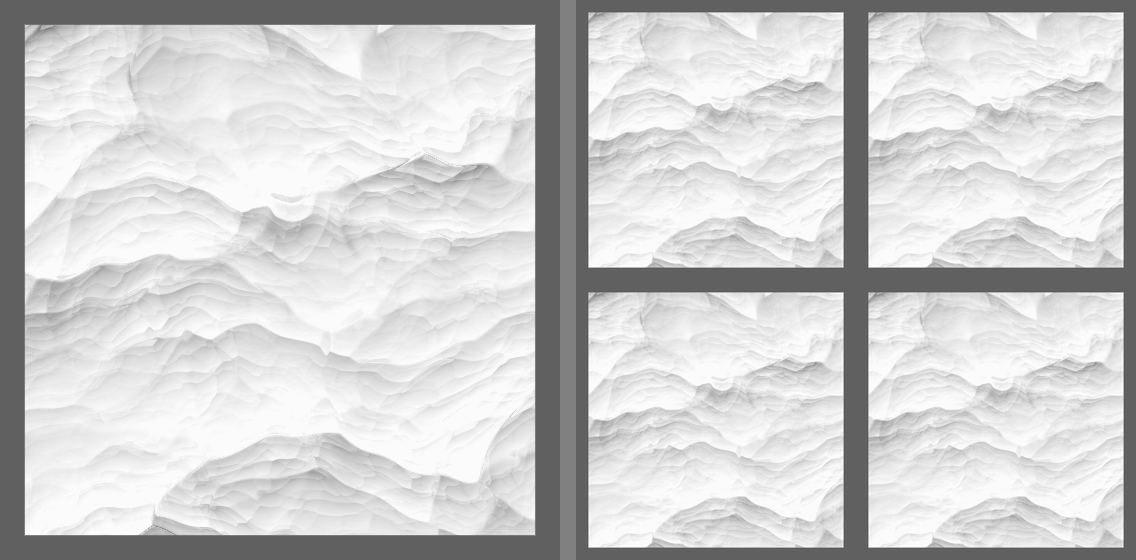
Left: one tile. Right: repeated 2 by 2.
Give the GLSL for this texture, as a Shadertoy shader.

```glsl
// Crumpled white paper sheet, lit from above, inside a flat dark grey frame.

const float TAU = 6.2831853;
const vec3 FRAME_GREY = vec3(0.378);
const vec2 LIGHT_DIR = vec2(-0.38, 0.92);
const float FRAME_WIDTH = 0.0443;
const int FOLD_LAYERS = 4;

// Three random values per cell, repeating every `count` cells.
vec3 cellHash(vec2 cell, vec2 count, float seed) {
    vec2 c = mod(cell, count) + seed * 7.31;
    vec3 p = fract(c.xyx * vec3(0.1031, 0.1030, 0.0973));
    p += dot(p, p.yxz + 33.33);
    return fract((p.xxy + p.yzz) * p.zyx);
}

// Slowly varying wave in 0..1 that wraps on the unit square.
float softWave(vec2 p, vec2 freq, float phase) {
    float a = sin(TAU * (p.x * freq.x + p.y * freq.y) + phase);
    float b = sin(TAU * (p.y * freq.x - p.x * freq.y) + phase * 2.3);
    return 0.5 + 0.25 * (a + b);
}

// Bends the sheet with layered sines of whole frequency.
vec2 bend(vec2 p) {
    p += 0.045 * sin(TAU * p.yx * vec2(1.0, 1.0) + vec2(0.7, 2.9));
    p += 0.018 * sin(TAU * (p.yx * vec2(3.0, 2.0) + p * vec2(1.0, 2.0)) + vec2(4.1, 1.2));
    p += 0.005 * sin(TAU * (p.yx * vec2(7.0, 9.0) - p * vec2(4.0, 3.0)) + vec2(2.2, 5.0));
    return p;
}

// Cellular folds: xy = uphill slope, z = closeness to a crease (0..1).
vec3 foldField(vec2 p, vec2 count, float sharpness, float seed) {
    vec2 q = p * count;
    vec2 base = floor(q);
    vec2 slope = vec2(0.0);
    float total = 0.0;
    float squares = 0.0;
    for (int y = -1; y <= 1; y++) {
        for (int x = -1; x <= 1; x++) {
            vec2 cell = base + vec2(x, y);
            vec3 rnd = cellHash(cell, count, seed);
            vec2 d = q - cell - mix(vec2(0.08), vec2(0.92), rnd.xy);
            float height = dot(d, d) + 0.22 * rnd.z;
            float w = exp(sharpness * (0.5 - height));
            slope += w * d * (0.35 + 1.5 * length(d));
            total += w;
            squares += w * w;
        }
    }
    float crease = 2.0 * (1.0 - squares / (total * total));
    return vec3(slope / total, clamp(crease, 0.0, 1.0));
}

// Brightness of the paper from stacked folds, large to small.
float paperTone(vec2 p) {
    vec2 q = bend(p);
    float crumple = softWave(q, vec2(2.0, 1.0), 1.4);
    float shade = 0.0;
    float ink = 0.0;
    float strength = 1.9;
    vec2 size = vec2(3.0, 4.6);

    for (int i = 0; i < FOLD_LAYERS; i++) {
        float layer = float(i);
        vec2 count = floor(size);
        float sharpness = mix(70.0, 26.0, layer / float(FOLD_LAYERS - 1));
        vec3 fold = foldField(q, count, sharpness, layer + 1.0);
        float lit = -dot(fold.xy, LIGHT_DIR);
        float presence = i < 2 ? 1.0 : mix(0.35, 1.35, crumple);
        shade += strength * presence * lit;

        // Thin shadow lines on scattered stretches of the creases.
        float stretch = softWave(q, vec2(3.0 + layer, 4.0), 2.0 + layer * 1.7);
        ink += fold.z * smoothstep(0.62, 0.9, stretch) / (1.0 + layer);

        // Each fold kinks the smaller ones lying on it.
        q += 0.16 * fold.xy / count;
        size *= 1.9;
        strength *= 0.69;
    }

    float tone = 0.912 + 0.066 * shade - 0.009 * shade * shade;
    tone -= 0.12 * ink * smoothstep(0.6, -0.8, shade);

    // Faint fibre grain.
    vec3 grain = foldField(p, vec2(110.0, 130.0), 8.0, 9.0);
    tone += 0.009 * dot(grain.xy, LIGHT_DIR);
    return clamp(tone, 0.5, 0.985);
}

// Coverage of the centred sheet, with an edge one `blur` wide.
float sheetMask(vec2 p, float margin, float blur) {
    vec2 d = abs(p - 0.5) - (0.5 - margin);
    return 1.0 - smoothstep(-0.5 * blur, 0.5 * blur, max(d.x, d.y));
}

void mainImage(out vec4 fragColor, in vec2 fragCoord) {
    vec2 p = fragCoord / iResolution.xy;
    float blur = 1.5 / min(iResolution.x, iResolution.y);
    vec3 paper = vec3(paperTone(p));
    vec3 color = mix(FRAME_GREY, paper, sheetMask(p, FRAME_WIDTH, blur));
    fragColor = vec4(color, 1.0);
}
```
